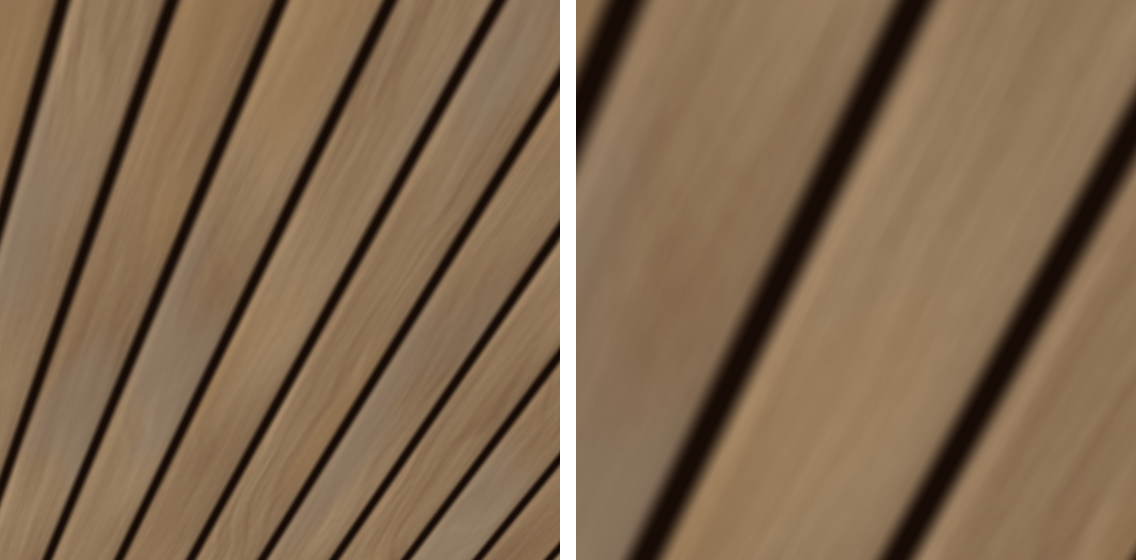
Left: the whole. Right: its middle third, enlarged.
Write a WebGL 1 fragment shader that draws this texture.

```glsl
precision highp float;

uniform vec2 u_resolution;

const vec3 GAP_BLACK = vec3(0.085, 0.042, 0.018);
const vec3 WOOD_DARK = vec3(0.450, 0.340, 0.240);
const vec3 WOOD_LIGHT = vec3(0.640, 0.540, 0.420);
const vec3 WOOD_GREY = vec3(0.540, 0.470, 0.400);
const vec3 WOOD_AMBER = vec3(0.610, 0.475, 0.315);

float hash(float n, float salt) {
  return fract(sin(n * 12.989 + salt * 78.233) * 437.585);
}

// Layered, rotated and bent sines, roughly -1 to 1
float waves(vec2 p, float seed) {
  float sum = 0.0;
  float amplitude = 0.5;
  for (int i = 0; i < 4; i++) {
    p = mat2(0.8, 0.6, -0.6, 0.8) * p * 1.75 + seed;
    sum += amplitude * sin(p.x + 1.4 * sin(p.y + seed));
    amplitude *= 0.6;
  }
  return sum;
}

// x counts planks across the fan, y runs along them in plank widths
vec2 fanCoordinates(vec2 uv) {
  float spacing = 0.128 + 0.0667 * uv.y;
  float firstGap = -0.044 + 0.3516 * uv.y;
  return vec2((uv.x - firstGap) / spacing, -2.5 / spacing);
}

// Curved growth rings, strongest in scattered patches
float ringFigure(vec2 p, float seed, float bend) {
  float flow = waves(p * vec2(0.75, 0.4), seed);
  float phase = 17.0 * p.x + bend * (7.0 * flow + 2.5 * p.y);
  float rings = sin(phase) + 0.6 * sin(phase * 2.3 + 2.0 * flow);
  float patches = smoothstep(-0.5, 0.6, waves(p * vec2(0.5, 0.3), seed + 4.0));
  return rings * patches;
}

// Thin fibres stretched along the plank
float fibres(vec2 p, float seed) {
  float drift = waves(p * vec2(0.6, 0.35), seed);
  return waves(vec2(p.x * 13.0 + 1.5 * drift, p.y * 0.7), seed + 2.0);
}

vec3 woodColor(vec2 p, float plank) {
  float seed = 20.0 * hash(plank, 1.0);
  float bend = mix(0.3, 1.4, hash(plank, 2.0));
  float clouds = waves(p * vec2(0.9, 0.45), seed + 7.0);
  float speckle = waves(p * vec2(25.0, 11.0), seed);

  float tone = 0.56 + 0.10 * (hash(plank, 3.0) - 0.5);
  tone += 0.20 * clouds;
  tone += 0.085 * ringFigure(p, seed, bend);
  tone += 0.11 * fibres(p, seed);
  tone += 0.035 * speckle;
  vec3 color = mix(WOOD_DARK, WOOD_LIGHT, clamp(tone, 0.0, 1.0));

  // Weathered grey and warm amber stains
  float stain = waves(p * vec2(0.6, 0.28), seed + 11.0);
  color = mix(color, WOOD_GREY, 0.55 * smoothstep(0.25, 0.8, stain));
  return mix(color, WOOD_AMBER, 0.4 * smoothstep(0.25, 0.8, -stain));
}

// Light worn edge on the left, slight shade on the right
float edgeLight(float across) {
  float rim = exp(-pow((across - 0.14) / 0.045, 2.0));
  float shade = smoothstep(0.76, 0.92, across);
  return 1.0 + 0.07 * rim - 0.06 * shade;
}

// 0 inside the gap, 1 on the wood
float plankMask(float across) {
  float gapDistance = min(across, 1.0 - across);
  return smoothstep(0.015, 0.115, gapDistance);
}

void main() {
  vec2 uv = gl_FragCoord.xy / u_resolution;
  vec2 fan = fanCoordinates(uv);
  float plank = floor(fan.x);
  float across = fract(fan.x);

  vec3 wood = woodColor(vec2(across, fan.y), plank) * edgeLight(across);
  gl_FragColor = vec4(mix(GAP_BLACK, wood, plankMask(across)), 1.0);
}
```
